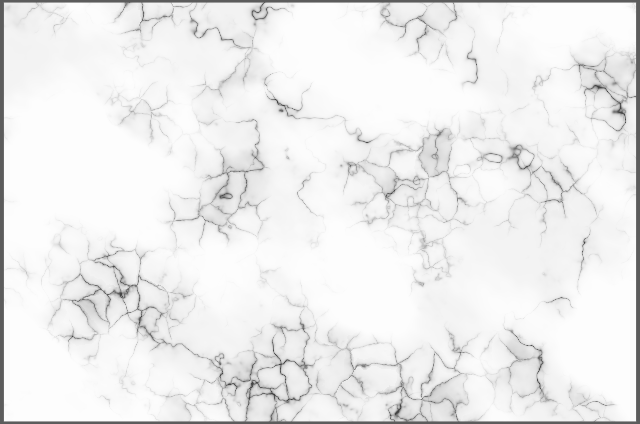
Write a Shadertoy shader that draws this texture.

```glsl
vec2 hash2(vec2 p) {
    return fract(sin(vec2(dot(p, vec2(127.1, 311.7)), dot(p, vec2(269.5, 183.3)))) * 43758.55);
}

float valueNoise(vec2 p) {
    vec2 i = floor(p), f = fract(p);
    f = f * f * (3.0 - 2.0 * f);
    return mix(mix(hash2(i).x, hash2(i + vec2(1, 0)).x, f.x),
               mix(hash2(i + vec2(0, 1)).x, hash2(i + vec2(1, 1)).x, f.x), f.y);
}

float fbm(vec2 p) {
    float sum = 0.0, amp = 0.516;
    for (int i = 0; i < 5; i++) {
        sum += amp * valueNoise(p);
        p = mat2(1.6, 1.2, -1.2, 1.6) * p + 5.3;
        amp *= 0.5;
    }
    return sum;
}

// x: distance to the cell border, y: random tone of the cell
vec2 cells(vec2 p) {
    vec2 base = floor(p), nearest = vec2(9), second = vec2(9);
    float tone = 0.0;
    for (int y = -1; y <= 1; y++)
    for (int x = -1; x <= 1; x++) {
        vec2 id = base + vec2(x, y);
        vec2 toSeed = id + hash2(id) - p;
        float dist = dot(toSeed, toSeed);
        if (dist < dot(nearest, nearest)) {
            second = nearest;
            nearest = toSeed;
            tone = hash2(id + 31.0).y;
        } else if (dist < dot(second, second)) {
            second = toSeed;
        }
    }
    return vec2(dot(0.5 * (nearest + second), normalize(second - nearest)), tone);
}

void mainImage(out vec4 fragColor, in vec2 fragCoord) {
    vec2 p = fragCoord / iResolution.y;
    vec2 size = iResolution.xy / iResolution.y;

    // Cloudy patches, slightly drawn out along the falling diagonal
    vec2 along = vec2(dot(p, vec2(0.8, -0.6)) * 3.2, dot(p, vec2(0.6, 0.8)) * 4.8);
    float patches = smoothstep(0.45, 0.73, fbm(along + vec2(3.7, 8.2)));
    float ink = 0.04 * patches;

    // Curled veins: contour lines of rough noise
    for (int i = 0; i < 2; i++) {
        float layer = float(i);
        float scale = 5.0 + 4.0 * layer;
        float dist = abs(fbm(p * scale + 21.0 * layer + 4.0) - 0.5) / (0.47 * scale);
        float strength = patches * smoothstep(0.4, 0.66, fbm(p * 6.0 + 9.0 * layer + 2.0));
        ink += strength * (0.65 * exp(-dist / 0.0018) + 0.12 * exp(-dist / 0.012));
    }

    // Small ragged plates with faint borders
    vec2 warped = p + 0.08 * (vec2(fbm(p * 14.0), fbm(p * 14.0 + 40.0)) - 0.5);
    vec2 plate = cells(warped * 15.0);
    float rim = plate.x / 15.0;
    float broken = patches * smoothstep(0.42, 0.68, fbm(p * 7.0 + 33.0));
    float fill = smoothstep(0.55, 1.0, plate.y) * smoothstep(0.0, 0.003, rim);
    ink += broken * (0.5 * exp(-rim / 0.0016) + 0.09 * exp(-rim / 0.01) + 0.1 * fill);
    float shade = 0.992 - min(ink, 0.72);

    // Thin dark frame
    vec2 inset = min(p, size - p) - vec2(0.009, 0.006);
    float pixel = 1.0 / iResolution.y;
    float inside = smoothstep(-0.5 * pixel, 0.5 * pixel, min(inset.x, inset.y));
    fragColor = vec4(vec3(mix(0.36, shade, inside)), 1.0);
}
```
